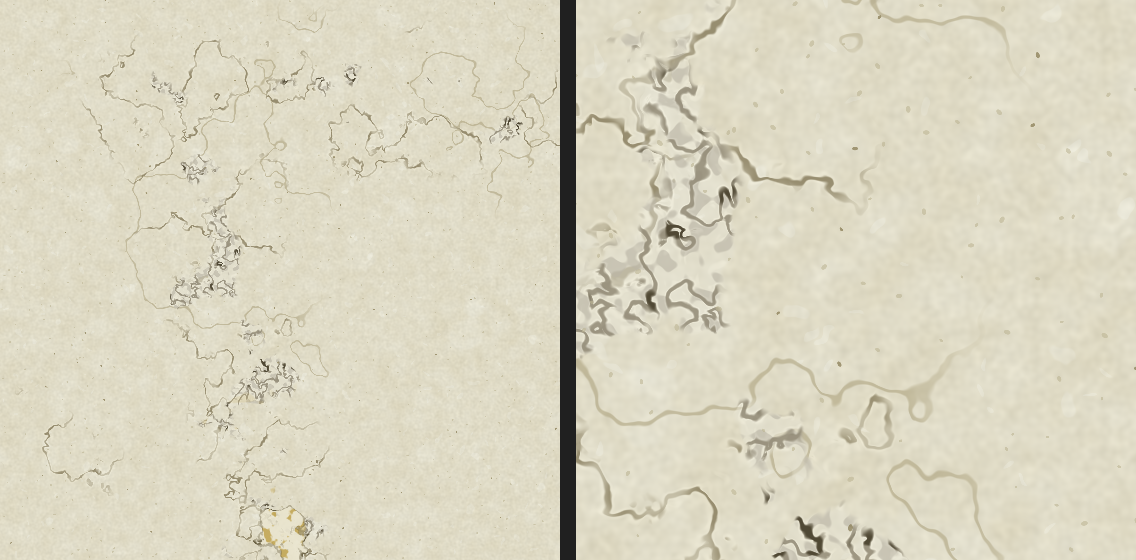
Left: the whole. Right: its middle third, enlarged.
A three.js fragment shader for this texture:

```glsl
varying vec2 vUv;

vec2 hash2(vec2 p) {
  vec3 q = fract(p.xyx * vec3(0.1031, 0.1030, 0.0973));
  q += dot(q, q.yzx + 33.33);
  return fract((q.xx + q.yz) * q.zy);
}

float slope(vec2 cell, vec2 corner, vec2 f) {
  return dot(hash2(cell + corner) * 2.0 - 1.0, f - corner);
}

float noise(vec2 p) {
  vec2 i = floor(p), f = fract(p);
  vec2 u = f * f * f * (f * (f * 6.0 - 15.0) + 10.0);
  float low = mix(slope(i, vec2(0.0), f), slope(i, vec2(1.0, 0.0), f), u.x);
  float high = mix(slope(i, vec2(0.0, 1.0), f), slope(i, vec2(1.0), f), u.x);
  return mix(low, high, u.y);
}

float fbm(vec2 p, int octaves) {
  float sum = 0.0, gain = 0.5;
  for (int i = 0; i < 5; i++) {
    if (i >= octaves) break;
    sum += gain * noise(p);
    p = mat2(1.6, 1.2, -1.2, 1.6) * p + 19.7;
    gain *= 0.5;
  }
  return sum;
}

// Distance, in canvas units, to a contour of the noise
float veinDistance(vec2 p, float freq, float level, int octaves) {
  vec2 q = p * freq + 41.0, e = vec2(0.02, 0.0);
  float n = fbm(q, octaves);
  vec2 grad = vec2(fbm(q + e.xy, octaves) - n, fbm(q + e.yx, octaves) - n) / e.x;
  return abs(n - level) / max(length(grad), 0.2) / freq;
}

float stroke(float d, float width) {
  return 1.0 - smoothstep(width * 0.3, width, d);
}

// Randomly turned ellipses, one per chosen cell
float scatter(vec2 p, float freq, float share, float radius, float stretch) {
  float hit = 0.0;
  vec2 home = floor(p * freq);
  for (int y = -1; y <= 1; y++) {
    for (int x = -1; x <= 1; x++) {
      vec2 cell = home + vec2(float(x), float(y));
      vec2 kind = hash2(cell + freq + 97.0);
      vec2 axis = normalize(hash2(cell + freq + 51.0) - 0.499);
      vec2 d = p * freq - cell - hash2(cell + freq);
      d = vec2(dot(d, axis), dot(d, vec2(-axis.y, axis.x)) * stretch);
      float size = radius * (0.4 + 0.6 * kind.y);
      hit = max(hit, step(kind.x, share) * (1.0 - smoothstep(0.75, 1.0, length(d) / size)));
    }
  }
  return hit;
}

float band(float d, float width) {
  return exp(-d * d / (width * width));
}

void main() {
  vec2 p = vUv;
  vec2 warp = vec2(fbm(p * 5.0, 4), fbm(p * 5.0 + 17.0, 4));
  vec2 q = p + 0.12 * warp;
  vec2 jitter = 0.010 * vec2(noise(p * 45.0), noise(p * 45.0 + 9.0));
  jitter += 0.004 * vec2(noise(p * 120.0 + 5.0), noise(p * 120.0 + 29.0));
  vec2 rough = p + jitter;

  // Limestone ground with pale fossils and fine grain
  float tone = 0.28 + 1.5 * fbm(p * 30.0, 4) + 0.5 * fbm(p * 9.0 + 8.0, 2);
  tone += 0.32 * scatter(rough + 0.03 * warp, 9.0, 0.4, 0.36, 1.4);
  tone += 0.5 * scatter(rough, 30.0, 0.2, 0.34, 1.9);
  tone += 0.5 * scatter(rough, 52.0, 0.12, 0.34, 2.4);
  vec3 color = mix(vec3(0.866, 0.845, 0.755), vec3(0.900, 0.890, 0.826), clamp(tone, -0.2, 1.2));
  color += 0.042 * noise(p * 200.0) + 0.032 * noise(p * 95.0 + 3.0);

  // Zones where the stone is fractured
  float trunk = band(q.x - 0.51 + 0.24 * p.y, 0.12) * (1.0 - smoothstep(0.7, 0.88, p.y));
  float branch = band(q.y - 0.84 + 0.06 * p.x, 0.14) * smoothstep(0.05, 0.25, p.x);
  float corner = band(length(q - vec2(0.1, 0.22)), 0.15);
  float zone = max(trunk, max(0.72 * branch, 0.72 * corner));
  float veined = smoothstep(0.36, 0.52, zone + 0.9 * fbm(p * 5.0 + 31.0, 4));
  float crust = smoothstep(0.84, 0.92, 0.8 * zone + 1.6 * fbm(rough * 11.0 + 63.0, 5));

  // Long hairlines and jagged loops
  float hair = veinDistance(p + 0.6 * jitter, 2.6, 0.06, 5);
  float loops = veinDistance(rough, 7.5, 0.07, 5);
  float broken = smoothstep(-0.15, 0.2, noise(p * 40.0));
  color += 0.03 * veined * (stroke(loops, 0.006) - stroke(loops, 0.003));
  color = mix(color, vec3(0.68, 0.64, 0.50), 0.6 * stroke(hair, 0.0019) * smoothstep(0.08, 0.3, zone));
  color = mix(color, vec3(0.56, 0.52, 0.40), veined * stroke(loops, 0.0023) * mix(0.35, 0.9, broken));
  float knots = veined * stroke(loops, 0.007) * smoothstep(0.12, 0.2, noise(p * 26.0 + 13.0));
  color = mix(color, vec3(0.70, 0.67, 0.57), 0.75 * knots * smoothstep(0.0, 0.12, noise(p * 115.0)));

  // Crumbled mineral clusters with dark cracks
  float crumbs = veinDistance(rough, 40.0, 0.02, 3);
  float dark = smoothstep(0.12, 0.24, noise(p * 48.0 + 5.0));
  color = mix(color, vec3(0.90, 0.89, 0.83), 0.5 * crust);
  color = mix(color, vec3(0.73, 0.71, 0.65), 0.65 * crust * smoothstep(0.04, 0.16, noise(p * 105.0)));
  color += 0.04 * crust * (stroke(crumbs, 0.005) - stroke(crumbs, 0.0025));
  color = mix(color, vec3(0.57, 0.54, 0.46), 0.85 * crust * stroke(crumbs, 0.0023));
  color = mix(color, vec3(0.24, 0.21, 0.13), 0.8 * crust * dark * stroke(crumbs, 0.0024));
  float ochre = smoothstep(0.14, 0.26, noise(p * 40.0 + 77.0));
  color = mix(color, vec3(0.79, 0.70, 0.42), 0.6 * ochre * crust * (1.0 - smoothstep(0.2, 0.35, p.y)));

  // Ochre-stained cavity at the foot of the fracture
  float pit = length((rough - vec2(0.5, 0.045)) * vec2(1.0, 0.85)) - 0.042 + 0.09 * fbm(p * 18.0, 5);
  float inside = 1.0 - smoothstep(-0.0015, 0.0015, pit);
  float stain = smoothstep(0.06, 0.16, fbm(p * 45.0 + 7.0, 3));
  color = mix(color, vec3(0.92, 0.90, 0.81), 0.8 * inside);
  color = mix(color, vec3(0.74, 0.62, 0.27), 0.8 * inside * stain);
  color = mix(color, vec3(0.34, 0.30, 0.18), 0.85 * stroke(abs(pit), 0.0035) * mix(0.4, 1.0, dark));

  // Sparse dark specks
  color = mix(color, vec3(0.52, 0.47, 0.31), 0.7 * scatter(p, 34.0, 0.07, 0.09, 1.6));
  color = mix(color, vec3(0.74, 0.71, 0.58), 0.6 * scatter(p, 61.0, 0.2, 0.15, 1.5));

  gl_FragColor = vec4(color, 1.0);
}
```
